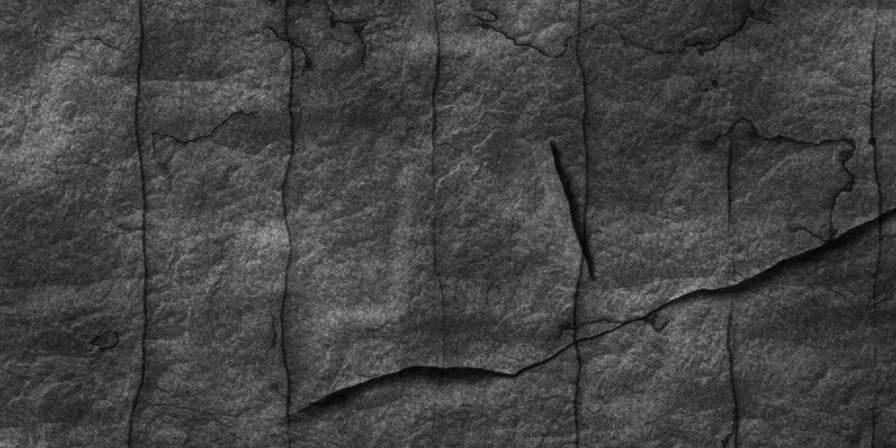
A WebGL 2 fragment shader for this texture:

```glsl
#version 300 es
precision highp float;
// Dark weathered rock face with chipped relief, upright joints and a long overhanging ledge.

uniform vec2 u_resolution;
out vec4 fragColor;

const float BASE_TONE = 0.252;
const float BROAD_CONTRAST = 1.15;
const float RELIEF_CONTRAST = 0.15;
const float GRAIN_CONTRAST = 0.62;
const float SLOPE_STEP = 0.003;          // distance used to measure the slope
const vec2 LIGHT_DIR = vec2(-0.45, 0.89);
const float JOINT_FIRST = 0.31;          // upright joints: first position, spacing
const float JOINT_SPACING = 0.33;
const int JOINT_COUNT = 6;
const vec2 GASH_CENTER = vec2(1.25, 0.53);
const float GASH_HALF_LENGTH = 0.16;
const mat2 TURN = mat2(0.8, 0.6, -0.6, 0.8);

float hash(vec2 p) {
    vec3 q = fract(vec3(p.xyx) * 0.1031);
    q += dot(q, q.yzx + 33.33);
    return fract((q.x + q.y) * q.z);
}

float noise(vec2 p) {
    vec2 i = floor(p), f = fract(p);
    f = f * f * f * (f * (f * 6.0 - 15.0) + 10.0);
    return mix(mix(hash(i), hash(i + vec2(1, 0)), f.x),
               mix(hash(i + vec2(0, 1)), hash(i + vec2(1, 1)), f.x), f.y);
}

float fbm(vec2 p, int octaves) {
    float sum = 0.0, amp = 0.5, total = 0.0;
    for (int i = 0; i < octaves; i++) {
        sum += amp * noise(p);
        total += amp;
        p = TURN * p * 2.03 + 17.3;
        amp *= 0.5;
    }
    return sum / total;
}

// Creased noise: folds give sharp broken edges
float crag(vec2 p) {
    float sum = 0.0, amp = 0.1;
    for (int i = 0; i < 5; i++) {
        sum += amp * abs(2.0 * noise(p) - 1.0);
        p = TURN * p * 2.1 + 9.7;
        amp *= 0.5;
    }
    return sum;
}

// Layered flakes: flat treads with short steep risers
float flakes(vec2 p) {
    float t = 7.0 * fbm(p * 4.5 + 31.0, 5) + 3.0 * p.y + p.x;
    return floor(t) + smoothstep(0.78, 1.0, fract(t));
}

float rockHeight(vec2 p) {
    vec2 bent = p + 0.035 * vec2(noise(p * 7.0), noise(p * 7.0 + 40.0));
    float flakeDepth = 0.028 * smoothstep(0.3, 0.65, noise(p * 5.0 + 70.0));
    return crag(bent * 6.5) + flakeDepth * flakes(bent) + 0.22 * fbm(p * 4.0 + 5.0, 6);
}

float ledgeLine(float x) {
    return 0.05 + 0.12 * smoothstep(0.55, 0.95, x) + 0.42 * max(x - 1.15, 0.0);
}

// Shadow under the ledge (x) and lit rim above it (y)
vec2 ledge(vec2 p) {
    float rough = 0.05 * (fbm(p * 6.0 + 12.0, 4) - 0.5);
    float d = p.y - ledgeLine(p.x) + rough;
    float depth = 0.012 + 0.045 * smoothstep(0.25, 0.8, noise(vec2(p.x * 7.0, 3.0)));
    float shade = (1.0 - smoothstep(-0.003, 0.003, d)) * (1.0 - smoothstep(0.2 * depth, depth, -d));
    float rim = smoothstep(-0.002, 0.003, d) * exp(-max(d, 0.0) / 0.015);
    return vec2(shade, rim) * smoothstep(0.55, 0.75, p.x);
}

float jointShade(vec2 p) {
    float shade = 0.0;
    for (int i = 0; i < JOINT_COUNT; i++) {
        float id = float(i);
        float wander = 0.07 * (fbm(vec2(p.y * 4.0, id * 9.1), 5) - 0.5);
        float d = p.x - JOINT_FIRST - JOINT_SPACING * id - wander;
        float open = smoothstep(0.3, 0.7, noise(vec2(p.y * 5.0, id * 5.3 + 2.0)));
        float line = 1.0 - smoothstep(0.001, 0.003 + 0.004 * open, abs(d));
        float soft = 0.45 * exp(-abs(d) / (d < 0.0 ? 0.004 : 0.018));
        shade = max(shade, max(line * 0.8, soft) * (0.2 + 0.8 * open));
    }
    return shade;
}

// Short broken crevices along noise contours
float creviceShade(vec2 p) {
    float n = fbm(p * vec2(4.0, 5.0) + 53.0, 5) - 0.5;
    float gate = smoothstep(0.52, 0.72, noise(p * 4.3 + 88.0));
    float line = 1.0 - smoothstep(0.004, 0.016, abs(n));
    float soft = 0.5 * smoothstep(-0.004, 0.004, n) * (1.0 - smoothstep(0.0, 0.07, n));
    return gate * max(line, soft);
}

// Tilted slab (x) with a deep gap on its right (y)
vec2 gash(vec2 p) {
    vec2 q = p - GASH_CENTER;
    float taper = sqrt(max(1.0 - pow(q.y / GASH_HALF_LENGTH, 2.0), 0.0));
    float side = q.x + 0.3 * q.y + 0.018 * (fbm(p * 14.0, 3) - 0.5);
    float slab = smoothstep(-0.026, -0.018, side) * (1.0 - smoothstep(0.018, 0.026, side));
    float gap = smoothstep(0.018, 0.025, side) * (1.0 - smoothstep(0.028, 0.03 + 0.03 * taper, side));
    return vec2(slab, gap) * smoothstep(0.0, 0.6, taper);
}

void main() {
    vec2 p = gl_FragCoord.xy / u_resolution.y;

    // Directional light on the relief
    float h = rockHeight(p);
    vec2 slope = vec2(rockHeight(p + vec2(SLOPE_STEP, 0)), rockHeight(p + vec2(0, SLOPE_STEP))) - h;
    float lit = -dot(slope / SLOPE_STEP, LIGHT_DIR);
    lit /= 1.0 + 0.2 * abs(lit);

    // Broad patches and mineral grain
    float broad = fbm(p * 2.6 + 21.0, 4) - 0.5;
    float grain = 0.6 * noise(p * 230.0) + 0.4 * noise(TURN * p * 120.0) - 0.5;
    float speck = smoothstep(0.88, 1.0, noise(p * 190.0 + 7.0));

    vec2 slabGap = gash(p);
    vec2 shelf = ledge(p);
    lit *= 1.0 - 0.6 * slabGap.x;
    float light = BROAD_CONTRAST * broad + RELIEF_CONTRAST * lit + GRAIN_CONTRAST * grain;
    light += 0.25 * speck + 0.2 * slabGap.x + 0.25 * shelf.y;
    float tone = BASE_TONE * exp(light);

    // Cracks and hollows
    tone *= 1.0 - 0.75 * jointShade(p);
    tone *= 1.0 - 0.6 * creviceShade(p);
    tone *= (1.0 - 0.78 * shelf.x) * (1.0 - 0.8 * slabGap.y);
    fragColor = vec4(vec3(clamp(tone, 0.03, 0.75)), 1.0);
}
```
